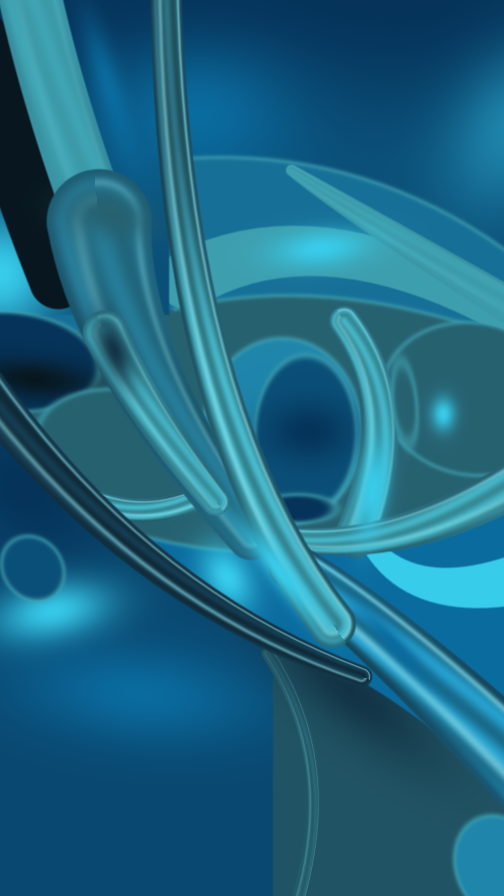
Write a Shadertoy shader that draws this background.

```glsl
// Abstract interlocking blue-green glass: a tall strand, a hollow ring and smooth folds.

const vec2 SPAN = vec2(4.32, 7.68); // canvas units, y down
const float EDGE = .012; // outline softness
const float RIM = .022; // lit rim width
const float STRANDS = 8.; // reflections across a ribbon
const int STEPS = 20; // segments per curve
const vec3 INK = vec3(.03, .09, .12);
const vec3 NAVY = vec3(.02, .2, .35);
const vec3 DEEP = vec3(.04, .31, .47);
const vec3 AZURE = vec3(.04, .42, .62);
const vec3 OCEAN = vec3(.12, .52, .67);
const vec3 SLATE = vec3(.15, .38, .44);
const vec3 SMOKE = vec3(.07, .2, .27);
const vec3 JADE = vec3(.24, .62, .68);
const vec3 CYAN = vec3(.22, .8, .92);
const vec3 PALE = vec3(.55, .88, .92);

vec2 p; // current position
vec3 col; // colour so far

float cover(float d) { return smoothstep(EDGE, -EDGE, d); }
float bell(float x) { return exp(-x * x); }

// Distance in radii from a tilted ellipse (centre, radii)
float radial(vec4 e, float tilt) {
  float c = cos(tilt), s = sin(tilt);
  return length(mat2(c, -s, s, c) * (p - e.xy) / e.zw);
}

// Quadratic curve: signed distance (positive below or left), place along it
vec2 curve(vec4 ends, vec2 bend) {
  vec2 prev = ends.xy, best = vec2(99, 0);
  for (int i = 1; i <= STEPS; i++) {
    float t = float(i) / float(STEPS);
    vec2 next = mix(mix(ends.xy, bend, t), mix(bend, ends.zw, t), t);
    vec2 seg = next - prev, rel = p - prev;
    float h = clamp(dot(rel, seg) / dot(seg, seg), 0., 1.);
    float d = length(rel - seg * h);
    if (d < abs(best.x))
      best = vec2(d * sign(seg.x * rel.y - seg.y * rel.x), t + (h - 1.) / float(STEPS));
    prev = next;
  }
  return best;
}

void fill(float d, vec3 tint) {
  col = mix(col, tint, cover(d));
  col = mix(col, JADE, .6 * bell(d / RIM));
}
void glow(vec4 e, float tilt, vec3 tint) {
  col = mix(col, tint, bell(radial(e, tilt)));
}
void oval(vec4 e, float tilt, vec3 tint) {
  fill((radial(e, tilt) - 1.) * min(e.z, e.w), tint);
}
void fold(vec4 ends, vec2 bend, vec3 tint) { fill(-curve(ends, bend).x, tint); }

// Tapered glass strip with dark borders and bright strands
void ribbon(vec4 ends, vec2 bend, vec2 width, vec3 tint, float gloss) {
  vec2 f = curve(ends, bend);
  float w = mix(width.x, width.y, f.y), s = f.x / w;
  vec3 body = tint * (1. + gloss * .22 * cos(s * STRANDS + f.y * 5.));
  body = mix(body, SMOKE, gloss * .75 * smoothstep(.65, .95, abs(s)));
  float shine = bell((s - .4) * 7.) + bell((s + .75) * 12.);
  col = mix(col, mix(body, PALE, gloss * .65 * shine), cover(abs(f.x) - w));
}

void backdrop() {
  col = mix(NAVY, DEEP, smoothstep(0., 1.5, p.y));
  glow(vec4(1.7, 1, .8, .6), 0., AZURE);
  glow(vec4(4.4, 1.1, .5, .75), .5, OCEAN);
  glow(vec4(0, 2.35, .5, .5), 0., CYAN);
  ribbon(vec4(-.2, .3, .5, 2.4), vec2(.1, 1.4), vec2(.25), INK, 0.);
  ribbon(vec4(.2, -.3, .8, 1.8), vec2(.4, .7), vec2(.27), JADE, .15);
  glow(vec4(.95, .8, .12, .6), -.3, AZURE);
}

void ring() {
  // Dome and its pale reflection
  fold(vec4(1.45, 1.37, 4.6, 2.35), vec2(3.2, 1.2), mix(DEEP, OCEAN, .6));
  ribbon(vec4(1.6, 2.4, 4.5, 2.8), vec2(2.8, 1.75), vec2(.25, .16), JADE, 0.);
  ribbon(vec4(2.5, 1.46, 4.5, 2.7), vec2(3, 1.8), vec2(.05, .16), JADE, .1);
  glow(vec4(2.75, 2.13, .4, .15), -.1, CYAN);
  fold(vec4(1.5, 2.65, 4.6, 3), vec2(2.9, 2.3), SLATE);
  // Lower basin
  fold(vec4(.4, 4.3, 4.6, 4), vec2(2.6, 5.3), AZURE);
  ribbon(vec4(3.2, 4.7, 4.5, 4.95), vec2(3.6, 5.2), vec2(.08, .22), CYAN, 0.);
  glow(vec4(1.95, 4.95, .2, .3), -.5, CYAN);
  // Hollow centre
  oval(vec4(2.42, 3.7, .68, .8), 0., OCEAN);
  oval(vec4(2.62, 3.72, .43, .67), 0., DEEP);
  glow(vec4(2.65, 3.7, .35, .25), 0., NAVY);
  oval(vec4(2.55, 4.36, .32, .12), 0., NAVY);
  // Right hollow and the bridge around it
  oval(vec4(4.05, 3.42, .78, .65), .2, SLATE);
  glow(vec4(3.8, 3.55, .1, .14), 0., CYAN);
  ribbon(vec4(2.95, 2.75, 3.05, 4.6), vec2(3.5, 3.5), vec2(.13, .18), JADE, .6);
  ribbon(vec4(2.5, 4.62, 4.5, 4.1), vec2(3.4, 4.75), vec2(.1, .2), JADE, .6);
  oval(vec4(3.47, 3.45, .1, .35), -.1, SLATE);
  glow(vec4(3.2, 4.2, .12, .4), .15, CYAN);
}

void leftHollow() {
  oval(vec4(.1, 3.1, .75, .42), .1, NAVY);
  glow(vec4(.3, 3.25, .5, .16), .1, INK);
  oval(vec4(1.1, 3.85, .8, .5), .2, SLATE);
  ribbon(vec4(.6, 4.2, 2, 4.1), vec2(1.3, 4.6), vec2(.1), JADE, .7);
}

void lowerFolds() {
  vec3 upper = col;
  // Blue bowl
  col = mix(DEEP, NAVY, .25);
  glow(vec4(.2, 4.2, .8, .5), .7, NAVY);
  glow(vec4(.45, 5.25, .5, .25), -.2, CYAN);
  glow(vec4(1.2, 5.95, 1, .4), .1, AZURE);
  oval(vec4(.28, 4.87, .25, .29), -.7, DEEP);
  // Grey sheet
  col = mix(col, mix(SLATE, SMOKE, .3), cover(2.34 - p.x));
  ribbon(vec4(2.3, 5.6, 2.5, 7.9), vec2(2.95, 6.6), vec2(.06), SLATE, .3);
  glow(vec4(3, 5.9, .9, .3), .7, SMOKE);
  oval(vec4(4.3, 7.45, .38, .48), -.5, OCEAN);
  // Upper outline and dark rail
  vec4 rail = vec4(-.3, 3.1, 3.1, 5.8);
  vec2 sag = vec2(1.1, 5.1);
  float sheet = curve(vec4(2.7, 5.65, 4.7, 7.1), vec2(3.4, 5.9)).x;
  col = mix(upper, col, cover(-mix(curve(rail, sag).x, sheet, step(2.9, p.x))));
  ribbon(rail, sag, vec2(.2, .09), SMOKE, .8);
}

void strand() {
  // Rounded lobe with a long slot
  ribbon(vec4(.85, 1.9, 2.15, 4.6), vec2(.95, 3.1), vec2(.45, .2), mix(SLATE, OCEAN, .45), .45);
  glow(vec4(.95, 1.85, .35, .18), .2, SLATE);
  ribbon(vec4(.9, 2.85, 1.85, 4.3), vec2(1.2, 3.5), vec2(.19, .12), JADE, .5);
  glow(vec4(.98, 3, .12, .3), -.4, SMOKE);
  // Tall strand sweeping to the lower right
  ribbon(vec4(2.5, 4.85, 4.6, 6.7), vec2(3.3, 5.4), vec2(.2, .36), OCEAN, .9);
  glow(vec4(3.4, 5.55, .08, .5), -.75, AZURE);
  vec3 tint = mix(SLATE, JADE, smoothstep(1., 3.5, p.y));
  ribbon(vec4(1.42, -.3, 2.85, 5.35), vec2(1.45, 3.5), vec2(.13, .2), tint, .8);
  glow(vec4(2.4, 4.9, .1, .5), -.65, CYAN);
}

void mainImage(out vec4 fragColor, in vec2 fragCoord) {
  p = fragCoord / iResolution.xy * SPAN;
  p.y = SPAN.y - p.y;
  backdrop();
  vec3 behind = col;
  ring();
  // Ring lies right of the lobe
  col = mix(behind, col, max(cover(1.45 - p.x), cover(2.7 - p.y)));
  leftHollow();
  lowerFolds();
  strand();
  fragColor = vec4(col, 1);
}
```
